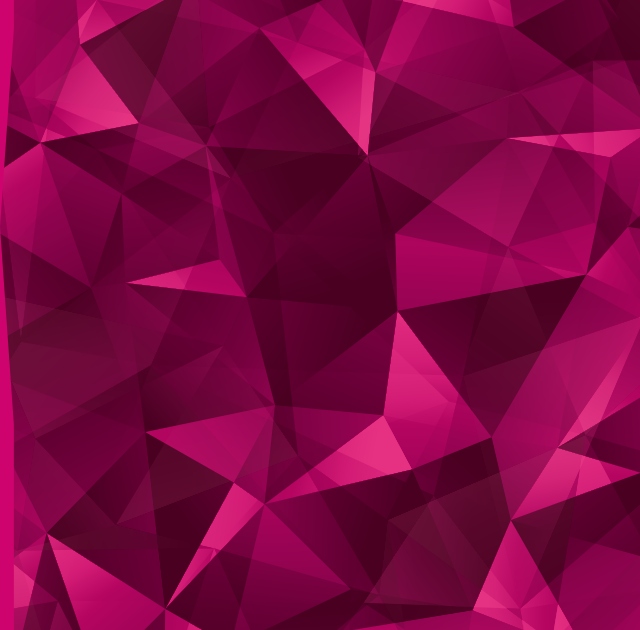
Reproduce this background procedurally as a Shadertoy shader.

```glsl
// Low-poly backdrop of magenta facets, from near-black plum to bright pink.
// A jittered triangle mesh sets the base tones; two coarser, translucent
// meshes cross it, and a colour ramp turns the summed tone into colour.

vec3 hash3(vec3 q) {
    q = fract((q + 37.0) * vec3(0.1031, 0.1030, 0.0973));
    q += dot(q, q.yxz + 33.33);
    return fract((q.xxy + q.yxx) * q.zyx);
}

float cross2(vec2 a, vec2 b) { return a.x * b.y - a.y * b.x; }

vec2 meshPoint(vec2 cell, float seed) {
    return cell + 0.9 * (hash3(vec3(cell, seed)).xy - 0.5);
}

// Signed distance to the line a-b
float edgeDistance(vec2 p, vec2 a, vec2 b) {
    return cross2(b - a, p - a) / max(length(b - a), 1e-4);
}

// One shaded triangle: (tone, veil, 1) weighted by its smoothed coverage
vec3 facet(vec2 p, vec2 a, vec2 b, vec2 c, vec3 id, float pixel) {
    float winding = sign(cross2(b - a, c - a));
    float inside = min(winding * edgeDistance(p, a, b),
                   min(winding * edgeDistance(p, b, c),
                       winding * edgeDistance(p, c, a)));
    float coverage = clamp(inside / pixel + 0.5, 0.0, 1.0);
    vec3 h = hash3(id);
    float angle = 6.2832 * h.y;
    float slope = dot(p - (a + b + c) / 3.0, vec2(cos(angle), sin(angle)));
    return vec3(h.x + 0.28 * slope, h.z + 0.35 * slope, 1.0) * coverage;
}

// Tone and veil of a jittered grid whose quads split on the shorter diagonal
vec2 triangleMesh(vec2 p, float cells, float turn, float seed) {
    float co = cos(turn), si = sin(turn);
    p = mat2(co, si, -si, co) * p * cells;
    float pixel = cells / iResolution.y;
    vec3 sum = vec3(0.0);
    for (int j = -1; j <= 1; j++)
    for (int i = -1; i <= 1; i++) {
        vec2 cell = floor(p) + vec2(i, j);
        vec2 a = meshPoint(cell, seed);
        vec2 b = meshPoint(cell + vec2(1, 0), seed);
        vec2 c = meshPoint(cell + vec2(1, 1), seed);
        vec2 d = meshPoint(cell + vec2(0, 1), seed);
        vec3 id = vec3(cell, seed + 11.0);
        vec3 id2 = id + vec3(0, 0, 7);
        if (distance(a, c) < distance(b, d))
            sum += facet(p, a, b, c, id, pixel) + facet(p, a, c, d, id2, pixel);
        else
            sum += facet(p, a, b, d, id, pixel) + facet(p, b, c, d, id2, pixel);
    }
    return sum.xy / max(sum.z, 1e-3);
}

float rise(float t, float from, float to) {
    return clamp((t - from) / (to - from), 0.0, 1.0);
}

vec3 magentaRamp(float t) {
    vec3 col = mix(vec3(0.29, 0.00, 0.13), vec3(0.33, 0.00, 0.16), rise(t, 0.0, 0.09));
    col = mix(col, vec3(0.42, 0.00, 0.22), rise(t, 0.09, 0.285));
    col = mix(col, vec3(0.53, 0.01, 0.29), rise(t, 0.285, 0.50));
    col = mix(col, vec3(0.63, 0.01, 0.34), rise(t, 0.50, 0.695));
    col = mix(col, vec3(0.71, 0.02, 0.38), rise(t, 0.695, 0.83));
    col = mix(col, vec3(0.83, 0.11, 0.46), rise(t, 0.83, 0.93));
    return mix(col, vec3(0.90, 0.19, 0.51), rise(t, 0.93, 1.1));
}

void mainImage(out vec4 fragColor, in vec2 fragCoord) {
    vec2 p = fragCoord / iResolution.y;

    // Base facets
    float tone = triangleMesh(p, 5.8, 0.45, 3.0).x;

    // Translucent facets shift the tone and lay a pale veil on a few places
    float veil = 0.0;
    for (int k = 0; k < 2; k++) {
        float layer = float(k);
        vec2 over = triangleMesh(p + 0.31, 4.4 - layer, 1.1 + 0.9 * layer, 23.0 + 20.0 * layer);
        tone += 0.24 * (over.x - 0.5);
        veil += 0.14 * rise(over.y, 0.72, 1.1);
    }
    vec3 col = mix(magentaRamp(tone), vec3(0.86, 0.30, 0.52), veil);

    // Bright slivers along the left border
    float border = min(0.07 * abs(p.y - 0.64), 0.022);
    float sliver = clamp((border - p.x) * iResolution.y + 0.5, 0.0, 1.0);
    col = mix(col, vec3(0.81, 0.01, 0.43), sliver);

    fragColor = vec4(col, 1.0);
}
```
